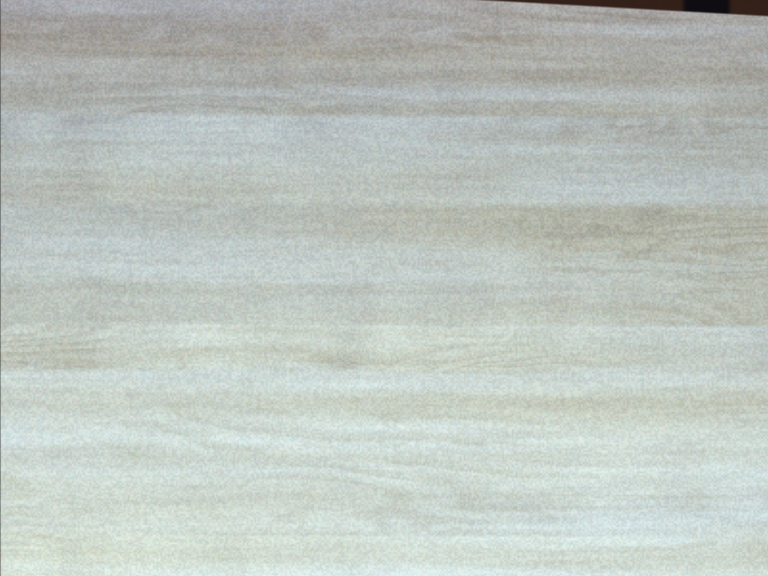
This texture is drawn by a Shadertoy shader. Its source:

```glsl
// Pale bleached wood panel with long horizontal boards.
// Each board layers stretched value noise for streaks and fibres, with faint
// growth rings as contours of a noise field; a soft light fades to the top.

float hash(vec2 p) {
    vec3 q = fract(p.xyx * 0.1031);
    q += dot(q, q.yzx + 33.33);
    return fract((q.x + q.y) * q.z);
}

float noise(vec2 p) {
    vec2 i = floor(p), f = fract(p);
    f = f * f * (3.0 - 2.0 * f);
    return mix(mix(hash(i), hash(i + vec2(1, 0)), f.x),
               mix(hash(i + vec2(0, 1)), hash(i + vec2(1, 1)), f.x), f.y);
}

float fbm(vec2 p) {
    float sum = 0.0, amp = 0.5;
    for (int i = 0; i < 4; i++) {
        sum += amp * noise(p);
        p = p * 2.03 + 17.3;
        amp *= 0.5;
    }
    return sum;
}

// Returns brightness offset (x) and warmth (y) of one row of boards
vec2 board(vec2 p, float row) {
    float seed = hash(vec2(row, 7.0));
    vec2 q = p + vec2(seed * 37.0, row * 3.7);

    // Boards laid end to end, joined by a soft step
    float along = p.x * 0.75 + seed * 5.0;
    float id = floor(along);
    float tint = mix(hash(vec2(id, row + 20.0)), hash(vec2(id + 1.0, row + 20.0)),
                     smoothstep(0.97, 1.0, fract(along)));

    // Broad streaks and fine fibres
    q.y += 0.012 * (noise(q * vec2(3.0, 6.0)) - 0.5);
    float streak = fbm(q * vec2(0.9, 27.0)) - 0.47;
    float fibre = fbm(q * vec2(9.0, 120.0)) - 0.47;

    // Pointed growth rings, wavier near knots
    float knot = smoothstep(0.66, 0.92, noise(q * vec2(3.0, 9.0) + 40.0));
    float field = noise(q * vec2(1.8, 13.0) + 9.0) + 0.16 * fbm(q * vec2(7.0, 26.0))
                + 0.35 * knot * fbm(q * vec2(16.0, 34.0));
    float ring = fract(field * 7.0);
    float line = smoothstep(0.2, 0.8, ring) * smoothstep(1.0, 0.8, ring);
    line *= smoothstep(0.4, 0.8, noise(q * vec2(2.5, 11.0) + 71.0));

    // Cloudy cross figure on some boards
    float figure = noise(q * vec2(15.0, 7.0) + 5.0) - 0.5;
    figure *= smoothstep(0.45, 0.8, noise(q * vec2(1.3, 4.0) + 30.0));

    float tone = 0.09 * (tint - 0.5) + 0.48 * streak + 0.20 * fibre
               + 0.16 * figure - 0.13 * line - 0.06 * knot;
    float warmth = 0.42 + 0.3 * (0.5 - tint) - 1.3 * streak + 0.2 * line + 0.2 * knot
                 + 0.7 * (noise(q * vec2(1.5, 10.0) + 13.0) - 0.5);
    return vec2(tone, clamp(warmth, 0.0, 1.0));
}

void mainImage(out vec4 fragColor, in vec2 fragCoord) {
    vec2 uv = fragCoord / iResolution.xy;
    vec2 p = fragCoord / iResolution.y;

    // Uneven board rows with a slight tilt and soft, mostly hidden seams
    vec2 g = p + vec2(0.0, 0.006 * p.x);
    float v = 9.0 * g.y + 0.3 * sin(14.0 * g.y);
    float row = floor(v);
    vec2 wood = mix(board(g, row), board(g, row + 1.0), smoothstep(0.88, 1.0, v - row));
    wood.x -= 0.05 * smoothstep(0.05, 0.0, abs(v - row - 0.93))
            * smoothstep(0.5, 0.8, noise(vec2(p.x * 2.5, row * 5.0)));

    // Light falls off towards the top and the corners
    vec2 d = uv - vec2(0.45, 0.36);
    float tone = 0.97 - 0.63 * uv.y - 0.30 * dot(d, d) + wood.x;

    // Fine speckle of the surface
    tone += 0.25 * (noise(p * 300.0) - 0.5) + 0.08 * (noise(p * 140.0 + 8.0) - 0.5);

    vec3 col = mix(vec3(0.575, 0.585, 0.600), vec3(0.86, 0.925, 0.925), clamp(tone, -0.1, 1.06));
    col += wood.y * vec3(0.018, 0.0, -0.058);
    col += vec3(0.012, -0.005, 0.005) * smoothstep(0.75, 1.0, uv.y);
    col += 0.045 * (vec3(noise(p * 260.0 + 3.0), 0.5, noise(p * 260.0 + 60.0)) - 0.5);

    // Dark gap past the panel's far edge, and a thin shaded left border
    float edge = 1.0 - 0.075 * (uv.x - 0.62);
    vec3 gap = mix(vec3(0.20, 0.13, 0.10), vec3(0.06, 0.05, 0.07),
                   smoothstep(0.035, 0.025, abs(uv.x - 0.92)));
    col = mix(col, gap, smoothstep(-0.002, 0.003, uv.y - edge));
    col *= 1.0 - 0.4 * smoothstep(0.003, 0.0, p.x);

    fragColor = vec4(col, 1.0);
}
```
